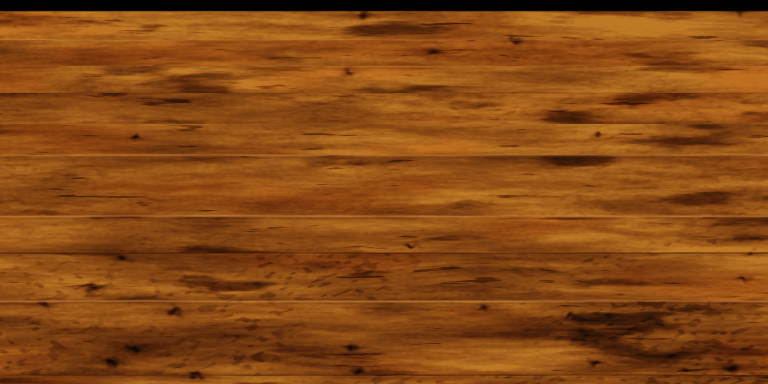
This texture is drawn by a WebGL 2 fragment shader. Its source:

```glsl
#version 300 es
precision highp float;
uniform vec2 u_resolution;
out vec4 fragColor;

const vec3 BLACK = vec3(0.02, 0.01, 0.01);
const vec3 UMBER = vec3(0.34, 0.15, 0.04);
const vec3 AMBER = vec3(0.56, 0.30, 0.08);
const vec3 HONEY = vec3(0.73, 0.46, 0.14);
const vec3 SEAM_GLINT = vec3(0.76, 0.48, 0.22);
const vec3 SEAM_SHADE = vec3(0.25, 0.09, 0.03);
const float TOP_EDGE = 0.971;
const float SEAM_WIDTH = 0.0022;
const float MEAN_TONE = 0.61;
const float KNOT_CHANCE = 0.24;
const vec2 KNOT_CELLS = vec2(5.0, 13.0);
const int SEAMS = 9;
// Seam heights from the bottom; strength is positive for glint, negative for shade
const float SEAM_Y[SEAMS] = float[](0.023, 0.216, 0.341, 0.437, 0.596, 0.677, 0.758, 0.828, 0.896);
const float SEAM_STRENGTH[SEAMS] = float[](-0.6, 0.7, -0.7, 0.75, 0.65, 0.12, -0.22, 0.18, 0.28);

float hash(vec2 p) {
  vec3 q = fract(vec3(p.xyx) * 0.1031);
  q += dot(q, q.yzx + 33.33);
  return fract((q.x + q.y) * q.z);
}

float noise(vec2 p) {
  vec2 i = floor(p), f = fract(p);
  f = f * f * (3.0 - 2.0 * f);
  return mix(mix(hash(i), hash(i + vec2(1, 0)), f.x),
             mix(hash(i + vec2(0, 1)), hash(i + vec2(1, 1)), f.x), f.y);
}

float fbm(vec2 p) {
  float sum = 0.0, amp = 0.5;
  for (int i = 0; i < 5; i++) {
    sum += amp * noise(p);
    p = p * 2.03 + 17.3;
    amp *= 0.5;
  }
  return sum;
}

// Small elongated knots, scattered one per chosen cell
float knots(vec2 p) {
  vec2 q = p * KNOT_CELLS, home = floor(q);
  float dark = 0.0;
  for (int y = -1; y <= 1; y++)
    for (int x = -1; x <= 1; x++) {
      vec2 cell = home + vec2(x, y);
      vec2 center = cell + 0.2 + 0.6 * vec2(hash(cell + 3.1), hash(cell + 8.7));
      vec2 d = (q - center) / KNOT_CELLS;
      d += 0.012 * (vec2(noise(p * 70.0), noise(p * 70.0 + 40.0)) - 0.5);
      float size = mix(0.005, 0.013, hash(cell + 5.9));
      float core = exp(-dot(d * vec2(0.8, 1.2), d * vec2(0.8, 1.2)) / (size * size));
      float halo = exp(-dot(d * vec2(0.25, 1.1), d * vec2(0.25, 1.1)) / (size * size));
      float present = step(hash(cell + 1.3), KNOT_CHANCE);
      dark = max(dark, present * (0.75 * core + 0.35 * halo));
    }
  return dark;
}

vec3 woodColor(float tone) {
  vec3 low = mix(UMBER, AMBER, clamp(tone / 0.55, 0.0, 1.0));
  vec3 wood = mix(low, HONEY, clamp((tone - 0.55) / 0.45, 0.0, 1.1));
  return mix(wood, BLACK, clamp(-tone, 0.0, 0.85));
}

void main() {
  vec2 p = gl_FragCoord.xy / u_resolution.y;
  float pixel = 1.0 / u_resolution.y;

  // Boards and the seams between them
  float board = 0.0, glint = 0.0, shade = 0.0;
  for (int i = 0; i < SEAMS; i++) {
    float d = p.y - SEAM_Y[i] + 0.002 * (noise(vec2(p.x * 3.0, i)) - 0.5);
    board += step(0.0, d);
    float line = 1.0 - smoothstep(SEAM_WIDTH - pixel, SEAM_WIDTH + pixel, abs(d));
    line *= 0.55 + 0.6 * noise(vec2(p.x * 9.0, float(i) * 7.0));
    glint = max(glint, line * SEAM_STRENGTH[i]);
    shade = max(shade, -line * SEAM_STRENGTH[i]);
    shade = max(shade, 0.3 * exp(-abs(d + 0.006) / 0.004) * abs(SEAM_STRENGTH[i]));
  }

  // Wavy grain, shifted on each board
  vec2 g = p + vec2(board * 5.37, board * 2.71);
  g.y += 0.035 * (fbm(g * vec2(2.0, 6.0)) - 0.5);
  float broad = fbm(g * vec2(1.8, 13.0)) - 0.48;
  float streak = fbm(g * vec2(4.5, 48.0) + 9.0) - 0.48;
  float fiber = noise(g * vec2(22.0, 210.0)) - 0.5;
  float fleck = noise(g * vec2(95.0, 190.0)) - 0.5;
  float tone = MEAN_TONE + 1.15 * broad + 0.95 * streak + 0.16 * fiber + 0.12 * fleck;
  tone += 0.10 * (hash(vec2(board, 4.0)) - 0.5) + 0.16 * (p.y - 0.5);

  // Slanted ripple figure, strongest on the lower boards
  vec2 r = vec2(g.x + 1.4 * g.y, g.y - 0.35 * g.x);
  float ripple = smoothstep(0.58, 0.85, noise(r * vec2(38.0, 105.0)));
  float figured = smoothstep(0.4, 0.65, fbm(g * vec2(2.5, 5.0) + 30.0));
  tone -= 0.32 * ripple * figured * mix(1.0, 0.35, smoothstep(0.25, 0.5, p.y));

  // Long stains, thin cracks and knots
  float stain = smoothstep(0.58, 0.76, fbm(g * vec2(3.0, 19.0) + 51.0));
  float crack = smoothstep(0.70, 0.82, fbm(g * vec2(6.0, 70.0) + 83.0));
  tone -= 0.75 * stain + 0.6 * crack + 1.1 * knots(p);

  vec3 color = woodColor(tone);
  color *= mix(vec3(1.0), vec3(1.0, 0.9, 0.8), smoothstep(0.5, 0.7, fbm(g * vec2(2.0, 9.0) + 70.0)));
  color = mix(color, SEAM_SHADE, clamp(shade, 0.0, 1.0));
  color = mix(color, SEAM_GLINT, clamp(glint, 0.0, 1.0));

  // Black strip above the boards
  color = mix(color, BLACK * 0.3, smoothstep(TOP_EDGE - pixel, TOP_EDGE + pixel, p.y));
  fragColor = vec4(color, 1.0);
}
```
